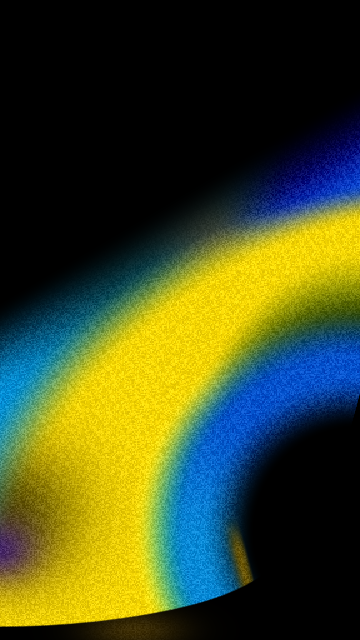
This background is drawn by a Shadertoy shader. Its source:

```glsl
float hash(vec2 p) {
    return fract(sin(dot(p, vec2(12.9898, 78.233))) * 43758.5453);
}

// Soft elliptical spot, 1 at its centre
float glow(vec2 p, vec2 centre, vec2 size) {
    vec2 d = (p - centre) / size;
    return exp(-dot(d, d));
}

void mainImage(out vec4 fragColor, in vec2 fragCoord) {
    vec2 p = fragCoord / iResolution.xy * vec2(0.5625, 1.0);
    float pixel = 1.0 / iResolution.y;

    // Polar frame of the arch; angle 0 points up and grows to the left
    vec2 d = p - vec2(0.5625, 0.1667);
    float r = length(d);
    float angle = atan(-d.x, d.y);

    // Blue inner rim
    vec3 rimBlue = mix(vec3(0.01, 0.32, 0.80), vec3(0.03, 0.54, 0.84), smoothstep(0.7, 1.7, angle));
    float rim = smoothstep(0.165, 0.25, r) * (1.0 - smoothstep(0.27, 0.36, r));
    vec3 col = rimBlue * rim;

    // Yellow band, with a greener and wider inner falloff on the right
    float rise = smoothstep(0.275, mix(0.45, 0.35, smoothstep(0.0, 0.9, angle)), r);
    float edge = 0.491 + 0.1016 * (angle - 0.5) * (angle - 0.5);
    float width = 0.03 + 0.02 * abs(angle);
    float outside = smoothstep(edge - width, edge + width, r);
    vec3 band = vec3(0.96, 0.84, 0.0) * vec3(pow(rise, 1.4), rise, rise);
    band *= 1.0 - 0.62 * glow(p, vec2(0.01, 0.20), vec2(0.115, 0.105));
    band = mix(band, vec3(0.25, 0.12, 0.46), 0.9 * glow(p, vec2(-0.005, 0.14), vec2(0.065, 0.05)));
    col += band * (1.0 - outside);

    // Outer haze: sky blue, teal, grey, then deep blue
    float depth = 0.479 + 0.6 * p.x - p.y;
    vec3 haze = mix(vec3(0.0, 0.56, 0.84), vec3(0.04, 0.40, 0.48), smoothstep(0.0, 0.2, p.x));
    haze = mix(haze, vec3(0.34, 0.40, 0.34), glow(p, vec2(0.335, 0.635), vec2(0.09, 0.07)));
    vec3 deepBlue = mix(vec3(0.0, 0.0, 0.62), vec3(0.03, 0.27, 0.80), smoothstep(0.01, 0.12, depth));
    haze = mix(haze, deepBlue, smoothstep(0.33, 0.47, p.x));
    col += haze * outside * smoothstep(-0.05, 0.1, depth);

    // Olive sliver along the lower right tip
    float tip = p.x - 0.3945 + 0.26 * (p.y - 0.1);
    float sliver = exp(-pow((tip + 0.011) / 0.012, 2.0)) * (1.0 - smoothstep(0.13, 0.2, p.y));
    col = mix(col, vec3(0.42, 0.34, 0.02), sliver * (1.0 - smoothstep(-0.003, 0.003, tip)));

    // Crisp curved lower edge with a dim reflection beneath
    float floorY = 0.021 + 0.36 * p.x * p.x + 25.0 * pow(p.x, 8.0);
    vec3 reflection = vec3(0.24, 0.18, 0.02) * glow(p, vec2(0.21, 0.015), vec2(0.075, 0.03));
    col = mix(reflection, col, smoothstep(-pixel, pixel, p.y - floorY));

    // Film grain, weaker in the dark
    float light = max(col.r, max(col.g, col.b));
    float grain = hash(floor(p * 512.0)) - 0.5;
    col += grain * 0.17 * smoothstep(0.0, 0.5, light);

    fragColor = vec4(clamp(col, 0.0, 1.0), 1.0);
}
```
